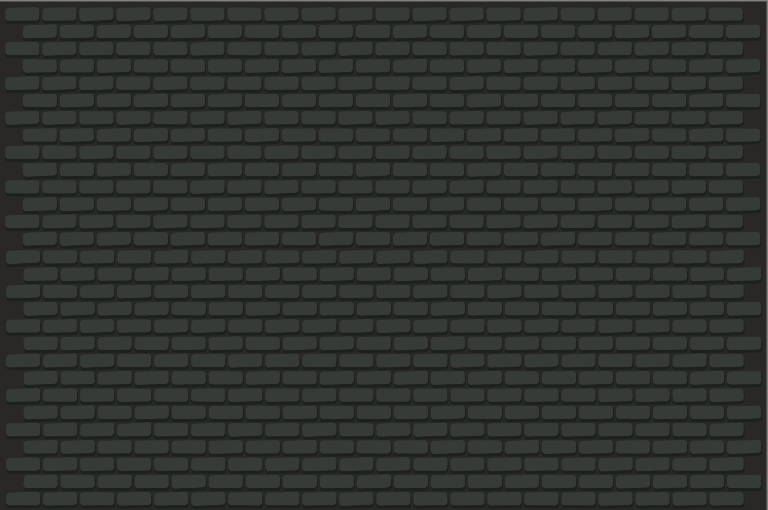
Write a WebGL 2 fragment shader that draws this pattern.

```glsl
#version 300 es
precision highp float;
// Dark brick wall: 29 staggered rows of 20 rounded, crooked bricks with hard shadows and a pale rim.

uniform vec2 u_resolution;
out vec4 outColor;

// Lengths are fractions of the canvas height.
const float ASPECT = 1.506;
const vec2 GRID = vec2(20.0, 29.0);
const vec2 PITCH = vec2(0.0726, 0.03388);
const vec2 FIRST_CENTER = vec2(0.0454, 0.0220);
const float STAGGER = 0.0343;
const float UPPER_ROW = 15.0;
const vec2 UPPER_SHIFT = vec2(-0.0016, 0.0017);
const vec2 HALF_SIZE = vec2(0.0334, 0.0128);
const float CORNER = 0.0068;
const vec2 SHADOW_OFFSET = vec2(0.0010, -0.0048);
const float SHADOW_GROW = 0.0010;
const float RIM_WIDTH = 0.0029;

const vec3 MORTAR = vec3(0.163, 0.157, 0.150);
const vec3 SHADOW = vec3(0.108, 0.126, 0.116);
const vec3 BRICK = vec3(0.212, 0.232, 0.215);
const vec3 RIM = vec3(0.50, 0.50, 0.49);

vec2 hash2(vec2 p) {
    vec3 q = fract(p.xyx * vec3(0.1031, 0.1030, 0.0973));
    q += dot(q, q.yzx + 33.33);
    return fract((q.xx + q.yz) * q.zy);
}

float cornerGradient(vec2 cell, vec2 offset) {
    float angle = 6.28318 * hash2(cell + 17.0).x;
    return dot(vec2(cos(angle), sin(angle)), offset);
}

float gradientNoise(vec2 p) {
    vec2 i = floor(p), f = fract(p);
    vec2 u = f * f * f * (f * (f * 6.0 - 15.0) + 10.0);
    vec2 e = vec2(1.0, 0.0);
    float low = mix(cornerGradient(i, f), cornerGradient(i + e, f - e), u.x);
    float high = mix(cornerGradient(i + e.yx, f - e.yx), cornerGradient(i + 1.0, f - 1.0), u.x);
    return mix(low, high, u.y);
}

float roundedBox(vec2 p, vec2 halfSize, float radius) {
    vec2 q = abs(p) - halfSize + radius;
    return length(max(q, 0.0)) + min(max(q.x, q.y), 0.0) - radius;
}

// Brick with its own tilt and taper; most rise slightly to the right.
float crookedBrick(vec2 p, vec2 id) {
    vec2 slope = hash2(id + 3.0) - 0.5;
    p.y -= (0.020 + 0.04 * slope.x) * p.x;
    p.x -= 0.08 * slope.y * p.y;
    vec2 halfSize = HALF_SIZE;
    halfSize.y += 0.03 * slope.y * p.x;
    return roundedBox(p, halfSize, CORNER);
}

vec2 rowShift(float row) {
    return FIRST_CENTER + vec2(STAGGER * mod(row, 2.0), 0.0) + UPPER_SHIFT * step(UPPER_ROW, row);
}

float coverage(float dist, float softness) {
    return 1.0 - smoothstep(-softness, softness, dist);
}

void main() {
    vec2 p = gl_FragCoord.xy / u_resolution * vec2(ASPECT, 1.0);
    float softness = 0.55 / u_resolution.y;

    // Nearest brick and shadow among the neighbouring cells
    float brickDist = 1.0;
    float shadowDist = 1.0;
    float nearRow = floor((p.y - FIRST_CENTER.y) / PITCH.y + 0.5);
    for (float dy = -1.0; dy <= 1.0; dy++) {
        float row = nearRow + dy;
        if (row < 0.0 || row >= GRID.y) continue;
        vec2 start = rowShift(row);
        float nearCol = floor((p.x - start.x) / PITCH.x + 0.5);
        for (float dx = -1.0; dx <= 1.0; dx++) {
            vec2 id = vec2(nearCol + dx, row);
            if (id.x < 0.0 || id.x >= GRID.x) continue;
            vec2 local = p - start - id * PITCH;
            brickDist = min(brickDist, crookedBrick(local, id));
            shadowDist = min(shadowDist, crookedBrick(local - SHADOW_OFFSET, id) - SHADOW_GROW);
        }
    }

    // Faint unevenness of the brick edges
    brickDist += 0.0004 * gradientNoise(p * 90.0);

    vec3 color = mix(MORTAR, SHADOW, coverage(shadowDist, softness));
    color = mix(color, BRICK, coverage(brickDist, softness));

    // Pale rim along the top and right
    float edgeDist = min(1.0 - p.y, ASPECT - p.x);
    color = mix(color, RIM, coverage(edgeDist - RIM_WIDTH, softness));
    outColor = vec4(color, 1.0);
}
```
